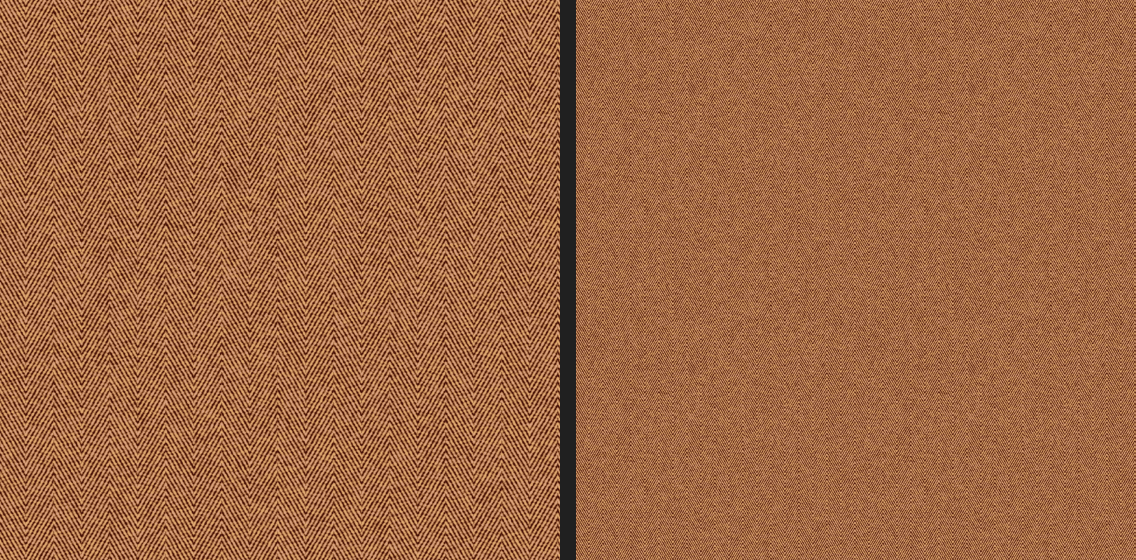
Left: one tile. Right: repeated 2 by 2.
Write a WebGL 2 fragment shader that draws this texture.

```glsl
#version 300 es
precision highp float;
// Seamless brown herringbone twill: steep zigzag ridges of beaded yarn with dark gaps.

uniform vec2 u_resolution;
out vec4 outColor;

const float TAU = 6.2831853;

// Weave layout, counted over the whole canvas
const float CHEVRONS = 10.0;        // zigzag columns across
const float PEAK_SHIFT = 0.54;      // places the upward points
const float TWILL_ROWS = 74.0;      // ridges down
const float TWILL_SLOPE = 12.8;     // ridges crossed per chevron width
const float BEAD_ROWS = 148.0;      // yarn crossings down
const float BEAD_SLOPE = 4.0;       // tilt of the crossings against the ridges

// Wear and variation
const vec2 GRAIN_CELLS = vec2(256.0, 360.0);
const vec2 SLUB_CELLS = vec2(48.0, 148.0);
const vec2 BLOTCH_CELLS = vec2(14.0, 22.0);
const float WOBBLE = 0.12;
const float BEAD_DEPTH = 0.1;
const float GRAIN_DEPTH = 0.5;
const float SLUB_DEPTH = 0.08;
const float BLOTCH_DEPTH = 0.02;
const float CONTRAST = 1.12;
const float BASE_TONE = 0.53;
const float FOOTPRINT = 0.75;       // width averaged, in pixels
const int SAMPLES = 3;              // antialiasing grid per side

// Colours from the gaps up to the ridge tops
const vec3 GAP = vec3(0.27, 0.06, 0.03);
const vec3 SHADOW = vec3(0.42, 0.20, 0.09);
const vec3 FLANK = vec3(0.56, 0.33, 0.20);
const vec3 YARN = vec3(0.70, 0.48, 0.31);
const vec3 ROSE_LIGHT = vec3(0.86, 0.64, 0.50);
const vec3 GOLD_LIGHT = vec3(0.88, 0.67, 0.44);

float hash(vec2 p) {
    vec3 q = fract(p.xyx * 0.1031);
    q += dot(q, q.yzx + 33.33);
    return fract((q.x + q.y) * q.z);
}

// Value noise that wraps after the given whole number of cells
float wrapNoise(vec2 uv, vec2 cells, float seed) {
    vec2 p = uv * cells;
    vec2 i = floor(p);
    vec2 f = fract(p);
    f = f * f * (3.0 - 2.0 * f);
    vec2 a = mod(i, cells) + seed;
    vec2 b = mod(i + 1.0, cells) + seed;
    return mix(mix(hash(a), hash(vec2(b.x, a.y)), f.x),
               mix(hash(vec2(a.x, b.y)), hash(b), f.x), f.y);
}

vec3 yarnRamp(float tone, vec3 light) {
    vec3 c = mix(GAP, SHADOW, smoothstep(-0.02, 0.17, tone));
    c = mix(c, FLANK, smoothstep(0.17, 0.36, tone));
    c = mix(c, YARN, smoothstep(0.36, 0.58, tone));
    return mix(c, light, smoothstep(0.64, 0.95, tone));
}

vec3 fabric(vec2 uv) {
    // Zigzag distance from the nearest upward point
    float fold = abs(fract(uv.x * CHEVRONS + PEAK_SHIFT) - 0.5);

    // Yarn irregularities
    float grain = wrapNoise(uv, GRAIN_CELLS, 3.0) - 0.5;
    float slub = wrapNoise(uv, SLUB_CELLS, 41.0) - 0.5;
    float blotch = wrapNoise(uv, BLOTCH_CELLS, 87.0) - 0.5;

    // Diagonal ridges, broken into beads by the crossing yarns
    float twill = uv.y * TWILL_ROWS + fold * TWILL_SLOPE + WOBBLE * slub;
    float ridge = abs(2.0 * fract(twill) - 1.0);
    float bead = cos(TAU * (uv.y * BEAD_ROWS - fold * BEAD_SLOPE));

    float tone = BASE_TONE + CONTRAST * (ridge - 0.5) + BEAD_DEPTH * bead
               + GRAIN_DEPTH * grain + SLUB_DEPTH * slub + BLOTCH_DEPTH * blotch;
    float hue = wrapNoise(uv, SLUB_CELLS, 129.0);
    return yarnRamp(tone, mix(ROSE_LIGHT, GOLD_LIGHT, smoothstep(0.35, 0.7, hue)));
}

void main() {
    // Average a small grid of points inside each pixel
    vec3 sum = vec3(0.0);
    for (int j = 0; j < SAMPLES; j++) {
        for (int i = 0; i < SAMPLES; i++) {
            vec2 offset = ((vec2(i, j) + 0.5) / float(SAMPLES) - 0.5) * FOOTPRINT;
            sum += fabric(fract((gl_FragCoord.xy + offset) / u_resolution));
        }
    }
    outColor = vec4(sum / float(SAMPLES * SAMPLES), 1.0);
}
```
